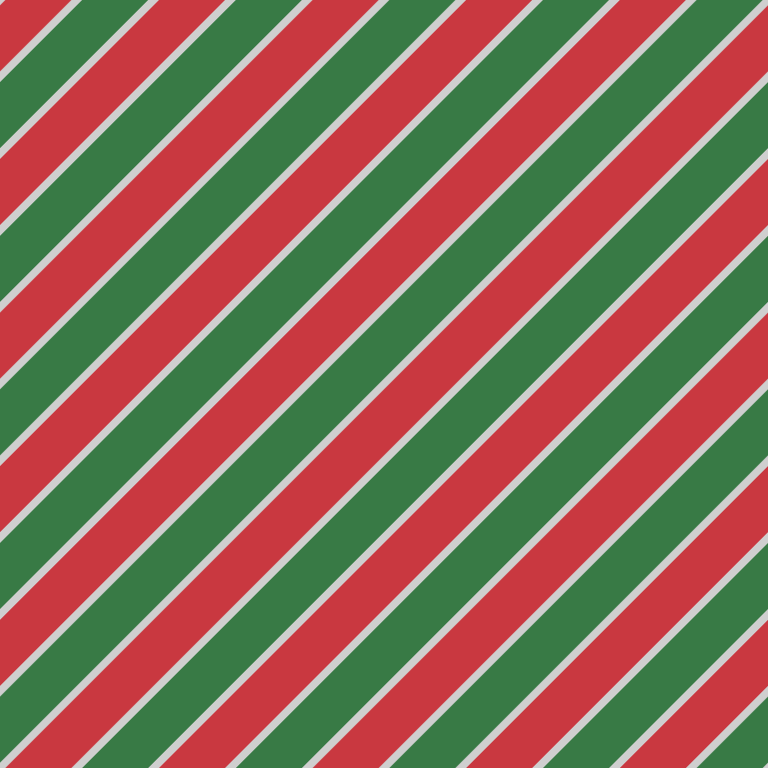
Reproduce this pattern procedurally as a WebGL 2 fragment shader.

```glsl
#version 300 es
precision highp float;
// Diagonal candy stripes: red and green bands in turn, parted by thin pale lines.
// A whole number of red-green pairs per side keeps the 45 degree stripes seamless;
// the phase across the stripes gives both the band colour and the line distance.

#define PAIRS 5.0                     // red-green pairs along each side
#define LINE_SHARE 0.14               // pale line width as a share of one band
#define SOFTNESS 0.75                 // edge blend relative to the pixel footprint
#define RED vec3(0.79, 0.22, 0.25)
#define GREEN vec3(0.22, 0.48, 0.27)
#define PALE vec3(0.81, 0.81, 0.81)

uniform vec2 u_resolution;
out vec4 fragColor;

// Antialiased coverage of the region where the signed distance is negative.
float coverage(float dist, float blend) {
    return clamp(0.5 - dist / blend, 0.0, 1.0);
}

void main() {
    vec2 uv = gl_FragCoord.xy / u_resolution;

    // Position across the stripes, counted in bands (two bands per pair)
    float band = 2.0 * PAIRS * (uv.x - uv.y);
    float blend = SOFTNESS * 2.0 * PAIRS * (1.0 / u_resolution.x + 1.0 / u_resolution.y);

    // Even bands are red, odd bands are green; lines cover the change
    float isGreen = step(1.0, mod(band, 2.0));
    vec3 color = mix(RED, GREEN, isGreen);

    // Pale line centred on every band boundary
    float boundaryDist = abs(band - round(band));
    color = mix(color, PALE, coverage(boundaryDist - 0.5 * LINE_SHARE, blend));

    fragColor = vec4(color, 1.0);
}
```
